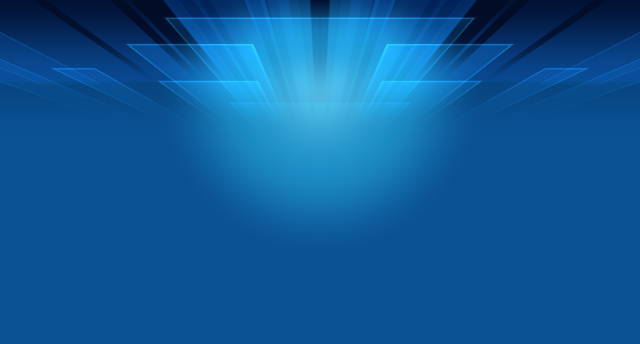
Give the GLSL for this background, as a Shadertoy shader.

```glsl
// Blue stage backdrop: a soft cyan glow under mirrored perspective rays and glass panels.

float hash(float n) {
    return fract(sin(n * 127.1) * 43758.5453);
}

// Soft-edged interval from a to b, with edge half-width w
float band(float v, float a, float b, float w) {
    return smoothstep(a - w, a + w, v) * (1.0 - smoothstep(b - w, b + w, v));
}

// Glass panel: x is the fading fill, y is the thin bright rim
vec2 panel(float ray, float depth, float top, float inner, float outer, float w, float px) {
    float below = smoothstep(top - px, top + px, depth);
    float decay = exp(-max(depth - top, 0.0) * 6.0);
    float inside = band(ray, inner, outer, w);
    float sides = band(ray, outer - 2.0 * w, outer, w)
                + band(ray, inner, inner + 2.0 * w, w) * step(0.01, inner);
    float topRim = band(depth, top, top + 0.004, px) * inside;
    return vec2(inside * below * decay, max(topRim, sides * below * decay));
}

void mainImage(out vec4 fragColor, in vec2 fragCoord) {
    float px = 0.8 / iResolution.y;
    float x = abs(fragCoord.x - 0.5 * iResolution.x) / iResolution.y;
    float depth = 1.0 - fragCoord.y / iResolution.y;

    // Rays share a vanishing point below the stage edge
    float span = max(0.57 - depth, 0.1);
    float ray = x / span;
    float w = (px + 0.0007) / span;
    float fade = 1.0 - smoothstep(0.22, 0.385, depth);

    // Navy ceiling falling to an even blue floor
    vec3 floorBlue = vec3(0.04, 0.32, 0.58);
    vec3 col = mix(vec3(0.006, 0.065, 0.2), vec3(0.035, 0.285, 0.57),
                   smoothstep(-0.02, 0.25, depth));
    col = mix(col, vec3(0.03, 0.275, 0.51), smoothstep(0.237 - px, 0.237 + px, depth));
    col = mix(col, floorBlue, smoothstep(0.25, 0.4, depth));

    // Dark gaps between the outer beams
    float gap = band(ray, 0.8, 0.97, w) * 0.85
              + band(ray, 1.0, 1.07, w) * 0.9
              + band(ray, 1.4, 1.465, w) * 0.75;
    col = mix(col, vec3(0.005, 0.045, 0.14), gap * (1.0 - smoothstep(0.08, 0.25, depth)));

    // Central beams
    float beam = band(ray, 0.05, 0.8, w) * 0.45
               + band(ray, 0.16, 0.27, w) * 0.3
               + band(ray, 0.28, 0.385, w) * 0.42;
    col += vec3(0.02, 0.22, 0.4) * beam * (1.0 - smoothstep(0.1, 0.3, depth));

    // Broad glow, flattened above its centre
    float lift = depth - 0.27;
    float r = length(vec2(x, lift * (lift < 0.0 ? 1.45 : 1.0))) / 0.48;
    col = mix(col, vec3(0.115, 0.565, 0.78), 1.0 - smoothstep(0.4, 1.0, r));
    col = mix(col, vec3(0.32, 0.73, 0.89), 0.95 * (1.0 - smoothstep(0.0, 0.5, r)));

    // Streaks of varied strength through the glow
    float streaks = 0.0;
    for (int i = 0; i < 9; i++) {
        float n = float(i);
        float start = 0.05 + 0.085 * n;
        float strength = hash(n + 3.0) - 0.45;
        streaks += strength * band(ray, start, start + 0.04 + 0.05 * hash(n + 11.0), w);
    }
    col += vec3(0.03, 0.1, 0.13) * streaks * fade;
    col -= vec3(0.03, 0.12, 0.14) * (1.0 - smoothstep(0.05 - w, 0.05 + w, ray))
         * (1.0 - smoothstep(0.12, 0.34, depth));

    // Central and flanking glass panels
    vec2 glass = panel(ray, depth, 0.051, 0.0, 0.87, w, px)
               + panel(ray, depth, 0.128, 0.44, 1.275, w, px)
               + panel(ray, depth, 0.235, 0.54, 1.41, w, px) * 0.7
               + panel(ray, depth, 0.298, 0.0, 0.97, w, px) * 0.4;

    // Overlapping side panels
    vec2 wings = panel(ray, depth, 0.06, 1.95, 2.5, w, px) * (1.0 - smoothstep(0.24, 0.25, depth))
               + panel(ray, depth, 0.198, 1.76, 2.1, w, px)
               + panel(ray, depth, 0.15, 2.33, 2.8, w, px) * 0.8;
    glass += wings * 0.75;
    float nearCentre = 1.0 - smoothstep(0.15, 0.75, x);
    col += mix(vec3(0.01, 0.07, 0.12), vec3(0.02, 0.13, 0.18), nearCentre) * glass.x * fade;
    col += vec3(0.04, 0.18, 0.23) * glass.y * fade * smoothstep(0.1, 0.8, r);

    fragColor = vec4(clamp(col, 0.0, 1.0), 1.0);
}
```
